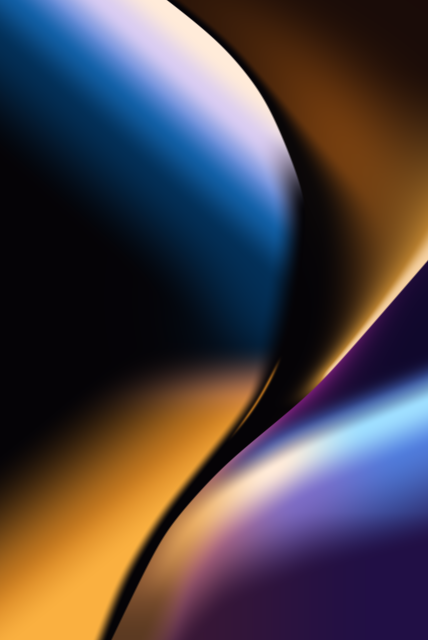
This background is drawn by a WebGL 1 fragment shader. Its source:

```glsl
precision highp float;
// Abstract glossy shapes: a dark orb with a pale blue highlight and a gold underside,
// a violet wave at the lower right, and a brown backdrop with a bright gold streak.
// Outlines are lines bent by soft corners; colours are ramps over distances to them.

uniform vec2 u_resolution;

const float ASPECT = 1.5;          // canvas height in canvas widths
const float ORB_BEND = 0.07;       // corner softness of each outline
const float WAVE_BEND = 0.06;
const float RIDGE_BEND = 0.04;

const vec3 BLACK = vec3(0.018, 0.012, 0.025);
const vec3 NAVY = vec3(0.01, 0.19, 0.35);
const vec3 AZURE = vec3(0.07, 0.38, 0.66);
const vec3 PERIWINKLE = vec3(0.42, 0.56, 0.86);
const vec3 LAVENDER = vec3(0.85, 0.80, 0.95);
const vec3 CREAM = vec3(1.0, 0.92, 0.85);
const vec3 AMBER = vec3(0.83, 0.51, 0.13);
const vec3 GOLD = vec3(0.98, 0.69, 0.25);
const vec3 ROSE_GOLD = vec3(0.82, 0.53, 0.40);
const vec3 UMBER = vec3(0.10, 0.045, 0.03);
const vec3 BRONZE = vec3(0.43, 0.22, 0.05);
const vec3 TAN = vec3(0.60, 0.38, 0.22);
const vec3 INDIGO = vec3(0.06, 0.03, 0.17);
const vec3 MAGENTA = vec3(0.46, 0.11, 0.46);
const vec3 MAUVE = vec3(0.66, 0.39, 0.56);
const vec3 PINK = vec3(0.74, 0.43, 0.52);
const vec3 VIOLET = vec3(0.50, 0.44, 0.80);
const vec3 BLUE = vec3(0.32, 0.50, 0.88);
const vec3 ICE = vec3(0.62, 0.87, 1.0);
const vec3 PLUM = vec3(0.22, 0.09, 0.21);
const vec3 DEEP_VIOLET = vec3(0.13, 0.06, 0.27);

// Zero before d = 0, slope one after it, with a rounded corner.
float bend(float d, float w) {
  return 0.5 * (d + sqrt(d * d + w * w));
}

float bell(float d, float w) {
  return exp(-d * d / (w * w));
}

// Right outline of the orb: x at distance y below the top.
float orbEdge(float y) {
  float w = ORB_BEND;
  return 0.40 + 1.35 * y - 0.55 * bend(y - 0.10, w) - 0.40 * bend(y - 0.22, w)
    - 0.55 * bend(y - 0.48, w) - 0.35 * bend(y - 0.80, w) - 0.36 * bend(y - 0.95, w)
    + 0.24 * bend(y - 1.20, w) + 0.26 * bend(y - 1.35, w);
}

// Left outline of the wave.
float waveEdge(float y) {
  float w = WAVE_BEND;
  return 1.0 - 0.86 * (y - 0.61) - 0.42 * bend(y - 0.92, w)
    + 0.38 * bend(y - 1.09, w) + 0.43 * bend(y - 1.24, w);
}

// Bright crest inside the wave: y at a given x.
float ridge(float x) {
  float t = 1.0 - x;
  float w = RIDGE_BEND;
  return 0.94 + 0.4 * t + 0.15 * bend(t - 0.3, w)
    + 0.45 * bend(t - 0.5, w) + 1.5 * bend(t - 0.58, w);
}

vec3 backdrop(vec2 p, float orbGap, float waveGap) {
  float sheen = bell(orbGap - 0.13, 0.17) * bell(p.y - 0.33, 0.30);
  vec3 col = mix(UMBER, BRONZE, sheen);
  // Shadow beside the orb, wider further down
  float shade = 0.02 + 0.10 * smoothstep(0.15, 0.65, p.y);
  col = mix(BLACK, col, smoothstep(0.3 * shade, 1.8 * shade, orbGap));
  // Streak that narrows toward the meeting point
  float rise = max(0.93 - p.y, 0.0);
  float glow = exp(-0.75 * pow(max(waveGap, 0.0) / (0.022 + 0.6 * rise * rise), 1.6));
  glow *= (1.0 - smoothstep(0.86, 0.96, p.y)) * smoothstep(0.15, 0.55, p.y);
  col = mix(col, GOLD * 0.92, glow);
  return mix(col, CREAM, 0.65 * smoothstep(0.7, 1.0, glow));
}

vec3 orb(vec2 p, float inside) {
  // Diagonal highlight ramp
  float s = dot(p - vec2(0.117, 0.0), vec2(0.66, -0.75));
  vec3 col = mix(BLACK, NAVY, smoothstep(-0.36, -0.12, s));
  col = mix(col, NAVY, 0.7 * bell(length((p - vec2(0.64, 0.70)) * vec2(1.0, 0.8)), 0.16));
  col = mix(col, AZURE, smoothstep(-0.15, -0.04, s));
  col = mix(col, PERIWINKLE, smoothstep(-0.06, 0.02, s));
  col = mix(col, LAVENDER, smoothstep(-0.01, 0.08, s));
  col = mix(col, CREAM, smoothstep(0.07, 0.16, s));
  // Gold underside
  float g = dot(p, vec2(0.63, 0.775));
  vec3 warm = mix(AMBER, GOLD, smoothstep(1.05, 1.19, g));
  warm = mix(ROSE_GOLD, warm, smoothstep(0.86, 1.0, p.y));
  col = mix(col, warm, smoothstep(0.82, 1.12, g) * smoothstep(0.80, 0.94, p.y));
  // Darkening toward the lower rim
  float rim = mix(0.075, 0.035, smoothstep(0.75, 0.95, p.y));
  return mix(col, BLACK, smoothstep(0.3, 0.5, p.y) * (1.0 - smoothstep(0.0, rim, inside)));
}

vec3 wave(vec2 p, float inside) {
  float slope = (ridge(p.x + 0.01) - ridge(p.x - 0.01)) / 0.02;
  float d = (p.y - ridge(p.x)) / length(vec2(1.0, slope));
  // Fold between outline and crest
  vec3 edgeTint = mix(MAUVE, MAGENTA, smoothstep(0.54, 0.70, p.x));
  edgeTint = mix(edgeTint, INDIGO, 0.85 * smoothstep(0.72, 0.98, p.x));
  vec3 fold = mix(INDIGO, edgeTint, exp(-inside / 0.045));
  vec3 tan0 = TAN * (1.0 - 0.4 * smoothstep(1.3, 1.5, p.y));
  fold = mix(tan0, fold, smoothstep(0.40, 0.58, p.x));
  // Crest and the slope below it
  vec3 crest = mix(GOLD * vec3(0.94, 0.98, 1.5), CREAM, smoothstep(0.42, 0.64, p.x));
  crest = mix(crest, ICE, smoothstep(0.64, 0.86, p.x));
  crest = mix(crest, tan0, smoothstep(1.2, 1.42, p.y));
  vec3 body = mix(PINK, VIOLET, smoothstep(0.45, 0.72, p.x));
  body = mix(body, BLUE, smoothstep(0.70, 0.95, p.x));
  vec3 deep = mix(PLUM, DEEP_VIOLET, smoothstep(0.4, 0.9, p.x));
  body = mix(body, deep, smoothstep(0.06, 0.36, d + 0.6 * max(p.y - 1.2, 0.0)));
  vec3 lit = mix(crest, body, smoothstep(0.0, 0.10, d));
  vec3 col = mix(fold, BLUE, 0.6 * bell(d + 0.045, 0.03) * smoothstep(0.5, 0.65, p.x));
  return mix(col, lit, smoothstep(-0.065, 0.0, d));
}

void main() {
  vec2 p = gl_FragCoord.xy / u_resolution;
  p = vec2(p.x, ASPECT * (1.0 - p.y));     // y runs down from the top
  float aa = 1.5 / min(u_resolution.x, u_resolution.y);
  float orbGap = p.x - orbEdge(p.y);
  float waveGap = waveEdge(p.y) - p.x;

  vec3 col = backdrop(p, orbGap, waveGap);
  col = mix(col, orb(p, -orbGap), smoothstep(aa, -aa, orbGap));
  // Fine gold thread on the orb rim
  float thread = bell(orbGap, 0.003 + 0.3 * aa);
  col = mix(col, AMBER, 0.75 * thread * smoothstep(0.83, 0.9, p.y) * smoothstep(1.04, 0.96, p.y));
  col = mix(col, wave(p, max(-waveGap, 0.0)), smoothstep(aa, -aa, waveGap));
  gl_FragColor = vec4(col, 1.0);
}
```
